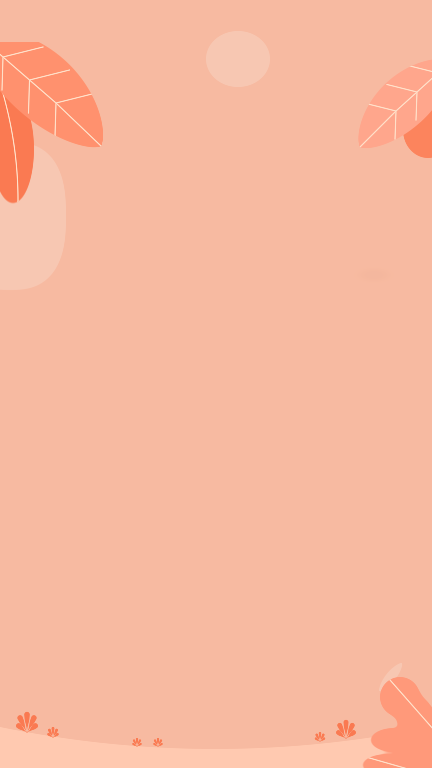
This background is drawn by a Shadertoy shader. Its source:

```glsl
// Peach backdrop with a pale sun, corner leaves, a low hill and grass tufts.
#define SKY vec3(0.97, 0.73, 0.63)
#define PALE vec3(0.97, 0.78, 0.70)
#define HILL vec3(1.00, 0.79, 0.69)
#define DEEP vec3(0.98, 0.48, 0.32)
#define CORAL vec3(1.00, 0.57, 0.43)
#define BLUSH vec3(1.00, 0.65, 0.55)
#define SALMON vec3(1.00, 0.60, 0.48)
#define VEIN vec3(1.00, 0.88, 0.79)
#define VEIN_WIDTH 0.006
#define HEIGHT 7.68

float ellipse(vec2 p, vec2 center, vec2 radius) {
    return (length((p - center) / radius) - 1.0) * min(radius.x, radius.y);
}

float segment(vec2 p, vec2 a, vec2 b) {
    vec2 ab = b - a;
    return length(p - a - ab * clamp(dot(p - a, ab) / dot(ab, ab), 0.0, 1.0));
}

float smoothUnion(float a, float b, float k) {
    float h = max(k - abs(a - b), 0.0) / k;
    return min(a, b) - 0.25 * h * h * k;
}

// Leaf growing from its tip along dir, with a separate width on each side
float leaf(vec2 p, vec2 tip, vec2 dir, float halfLength, vec2 widths) {
    dir = normalize(dir);
    vec2 q = p - tip;
    float across = dot(q, vec2(-dir.y, dir.x));
    float u = dot(q, dir) / halfLength - 1.0;
    float room = 1.0 - u * u;
    float profile = sign(room) * pow(abs(room), 0.7);
    return 0.8 * (abs(across) - (across > 0.0 ? widths.x : widths.y) * profile);
}

// Midrib with three pairs of side veins
float veins(vec2 p, vec2 tip, vec2 node, vec2 spacing, vec2 upper, vec2 lower) {
    float d = min(segment(p, tip, node), segment(p, node, node + 3.0 * spacing));
    for (int i = 0; i < 3; i++) {
        vec2 root = node + float(i) * spacing;
        d = min(d, min(segment(p, root, root + upper), segment(p, root, root + lower)));
    }
    return d - VEIN_WIDTH;
}

// Fan of five petals above the origin, about one unit tall
float tuft(vec2 p) {
    float d = 1e3;
    for (int i = -2; i <= 2; i++) {
        float angle = 0.43 * float(i);
        float size = 1.0 - 0.09 * float(i * i);
        vec2 dir = vec2(sin(angle), -cos(angle));
        vec2 q = vec2(dot(p, vec2(-dir.y, dir.x)), dot(p, dir));
        float along = clamp(q.y / size, 0.0, 1.0);
        float width = 0.14 * sqrt(along) * smoothstep(0.0, 0.7, along);
        d = min(d, length(q - vec2(0.0, clamp(q.y, 0.0, size - 0.13))) - width);
    }
    return d;
}

void paint(inout vec3 color, vec3 ink, float d) {
    float edge = 0.5 * HEIGHT / iResolution.y;
    color = mix(color, ink, 1.0 - smoothstep(-edge, edge, d));
}

void mainImage(out vec4 fragColor, in vec2 fragCoord) {
    // The y axis runs down from the top edge
    vec2 p = vec2(fragCoord.x, iResolution.y - fragCoord.y) * HEIGHT / iResolution.y;
    vec3 color = SKY;

    // Sun, rounded bush and a faint smudge
    paint(color, PALE, ellipse(p, vec2(2.38, 0.59), vec2(0.32, 0.28)));
    vec2 bush = pow(abs((p - vec2(0.10, 2.16)) / vec2(0.56, 0.74)), vec2(2.6));
    paint(color, PALE, (pow(bush.x + bush.y, 1.0 / 2.6) - 1.0) * 0.56);
    float smudge = smoothstep(1.0, 0.3, length((p - vec2(3.74, 2.75)) / vec2(0.22, 0.09)));
    color -= 0.012 * smudge;

    // Upper left leaves
    float drooping = min(ellipse(p, vec2(0.13, 1.49), vec2(0.21, 0.54)),
                         ellipse(p, vec2(0.03, 1.05), vec2(0.22, 0.26)));
    paint(color, DEEP, drooping);
    float fall = clamp((2.0 - p.y) / 1.1, 0.0, 1.0);
    float stem = abs(p.x - 0.18 + 0.16 * fall * fall) - VEIN_WIDTH;
    paint(color, VEIN, max(stem, drooping));
    vec2 leftTip = vec2(1.01, 1.46);
    float leftLeaf = leaf(p, leftTip, vec2(-0.747, -0.665), 0.85, vec2(0.40, 0.28));
    leftLeaf = max(leftLeaf, 0.42 - p.y);
    paint(color, CORAL, leftLeaf);
    paint(color, VEIN, max(leftLeaf, veins(p, leftTip, vec2(0.56, 1.03),
        vec2(-0.265, -0.23), vec2(0.40, -0.10), vec2(-0.01, 0.33))));

    // Upper right leaves
    paint(color, mix(DEEP, CORAL, 0.4), ellipse(p, vec2(4.28, 1.30), vec2(0.25, 0.28)));
    vec2 rightTip = vec2(3.60, 1.47);
    float rightLeaf = leaf(p, rightTip, vec2(0.735, -0.684), 0.63, vec2(0.23, 0.29));
    paint(color, BLUSH, rightLeaf);
    paint(color, VEIN, max(rightLeaf, veins(p, rightTip, vec2(3.96, 1.11),
        vec2(0.21, -0.19), vec2(-0.30, -0.075), vec2(-0.01, 0.28))));

    // Hill and grass: each tuft holds its base point and height
    float slope = (p.x - 2.15) / 2.15;
    paint(color, HILL, 7.49 - 0.22 * slope * slope - p.y);
    vec3 tufts[6] = vec3[6](vec3(0.27, 7.33, 0.21), vec3(0.53, 7.38, 0.11),
        vec3(1.37, 7.47, 0.09), vec3(1.58, 7.47, 0.09),
        vec3(3.20, 7.42, 0.10), vec3(3.46, 7.39, 0.19));
    for (int i = 0; i < 6; i++)
        paint(color, DEEP, tuft((p - tufts[i].xy) / tufts[i].z) * tufts[i].z);

    // Lobed leaf in the lower right corner
    paint(color, PALE, leaf(p, vec2(4.02, 6.63), vec2(-0.21, 0.26), 0.18, vec2(0.05)));
    float lobes = ellipse(p, vec2(4.00, 6.97), vec2(0.20, 0.20));
    lobes = smoothUnion(lobes, ellipse(p, vec2(4.15, 7.16), vec2(0.18, 0.20)), 0.08);
    lobes = smoothUnion(lobes, ellipse(p, vec2(4.27, 7.45), vec2(0.32, 0.34)), 0.08);
    lobes = smoothUnion(lobes, ellipse(p, vec2(3.94, 7.40), vec2(0.23, 0.12)), 0.05);
    lobes = smoothUnion(lobes, ellipse(p, vec2(3.88, 7.65), vec2(0.25, 0.11)), 0.05);
    paint(color, SALMON, lobes);
    float ribs = min(segment(p, vec2(3.90, 6.80), vec2(4.34, 7.30)),
                     segment(p, vec2(3.66, 7.57), vec2(4.08, 7.69)));
    paint(color, VEIN, max(lobes, ribs - VEIN_WIDTH));

    fragColor = vec4(color, 1.0);
}
```
